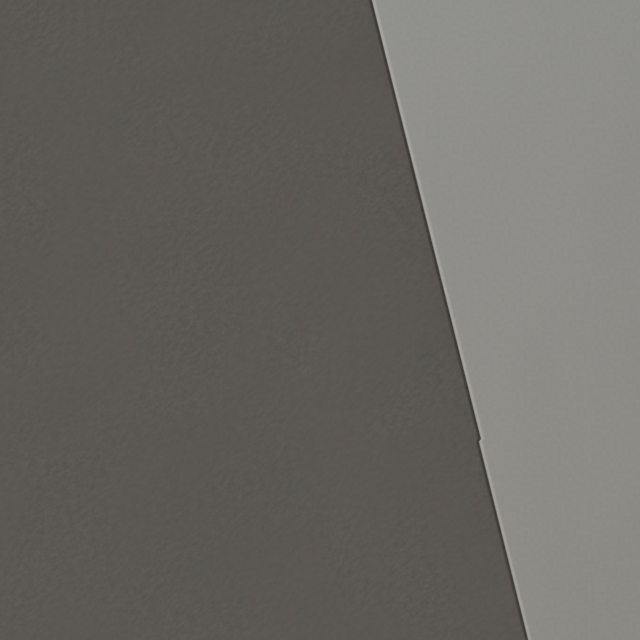
Reproduce this texture procedurally as a WebGL 1 fragment shader.

```glsl
precision highp float;
// Two matte grey planes meeting at a steep, slightly stepped diagonal edge.
// A signed distance to the edge places the seam shadow and the bright rim;
// layered gradient noise adds soft mottling, slanted grain and a faint tint.

#define DARK_COLOR vec3(0.357, 0.345, 0.328)
#define LIGHT_COLOR vec3(0.553, 0.552, 0.536)
#define EDGE_TOP_X 0.581
#define EDGE_SLOPE 0.2485
#define STEP_Y 0.312
#define STEP_SHIFT 0.0042
#define SEAM_SHADOW 0.10
#define RIM_LIGHT 0.075
#define GRAIN 0.030
#define MOTTLE 0.014
#define TINT 0.016

uniform vec2 u_resolution;

vec2 hashGradient(vec2 cell) {
    vec3 p = fract(cell.xyx * vec3(0.1031, 0.1030, 0.0973));
    p += dot(p, p.yzx + 33.33);
    float angle = 6.28318 * fract((p.x + p.y) * p.z);
    return vec2(cos(angle), sin(angle));
}

float gradientNoise(vec2 p) {
    vec2 i = floor(p);
    vec2 f = fract(p);
    vec2 w = f * f * f * (f * (f * 6.0 - 15.0) + 10.0);
    float a = dot(hashGradient(i), f);
    float b = dot(hashGradient(i + vec2(1.0, 0.0)), f - vec2(1.0, 0.0));
    float c = dot(hashGradient(i + vec2(0.0, 1.0)), f - vec2(0.0, 1.0));
    float d = dot(hashGradient(i + vec2(1.0, 1.0)), f - vec2(1.0, 1.0));
    return mix(mix(a, b, w.x), mix(c, d, w.x), w.y);
}

float fbm(vec2 p) {
    float sum = 0.0;
    float weight = 0.5;
    for (int octave = 0; octave < 4; octave++) {
        sum += weight * gradientNoise(p);
        p = p * 2.03 + 17.3;
        weight *= 0.5;
    }
    return sum;
}

// Signed distance to the edge: positive on the light plane.
float edgeDistance(vec2 uv) {
    float below = 1.0 - smoothstep(STEP_Y - 0.003, STEP_Y + 0.003, uv.y);
    float edgeX = EDGE_TOP_X + EDGE_SLOPE * (1.0 - uv.y) - STEP_SHIFT * below;
    return (uv.x - edgeX) / sqrt(1.0 + EDGE_SLOPE * EDGE_SLOPE);
}

float band(float d, float center, float width) {
    float t = (d - center) / width;
    return exp(-t * t);
}

vec3 darkPlane(vec2 uv, float d) {
    // Grain runs along a rising diagonal, stronger in broad patches.
    vec2 slanted = vec2(0.8 * uv.x + 0.6 * uv.y, 0.8 * uv.y - 0.6 * uv.x);
    float streaks = gradientNoise(slanted * vec2(75.0, 150.0));
    float fine = gradientNoise(uv * 230.0 + 41.0);
    float patches = 0.65 + 0.8 * smoothstep(-0.15, 0.25, fbm(uv * 5.0 + 8.0));
    float tint = fbm(uv * 24.0 + 3.0) + 0.5 * gradientNoise(uv * 95.0);

    vec3 color = DARK_COLOR + MOTTLE * fbm(slanted * vec2(4.0, 9.0));
    color += GRAIN * patches * (0.55 * streaks + 0.45 * fine);
    color += TINT * tint * vec3(1.0, -0.5, -0.2);
    color -= 0.012 * exp(d * 14.0);
    return color - SEAM_SHADOW * band(d, -0.0022, 0.0024);
}

vec3 lightPlane(vec2 uv, float d) {
    vec3 color = LIGHT_COLOR + 0.022 * (uv.y - 0.5);
    color -= vec3(0.0, 0.004, 0.008) * (1.0 - uv.y);
    color += 0.010 * exp(-d * 18.0) - 0.012 * smoothstep(0.15, 0.4, d);
    color += MOTTLE * 0.6 * fbm(uv * vec2(9.0, 5.0) + 20.0);
    color += GRAIN * 0.4 * gradientNoise(uv * 170.0 + 9.0);
    return color + RIM_LIGHT * band(d, 0.0028, 0.0024);
}

void main() {
    vec2 uv = gl_FragCoord.xy / u_resolution;
    float d = edgeDistance(uv);
    float soft = max(0.0012, 0.75 / u_resolution.x);
    float side = smoothstep(-soft, soft, d);

    // Clamp each side's distance so its falloff stays bounded past the edge.
    vec3 color = mix(darkPlane(uv, min(d, 0.0)), lightPlane(uv, max(d, 0.0)), side);
    gl_FragColor = vec4(clamp(color, 0.0, 1.0), 1.0);
}
```
